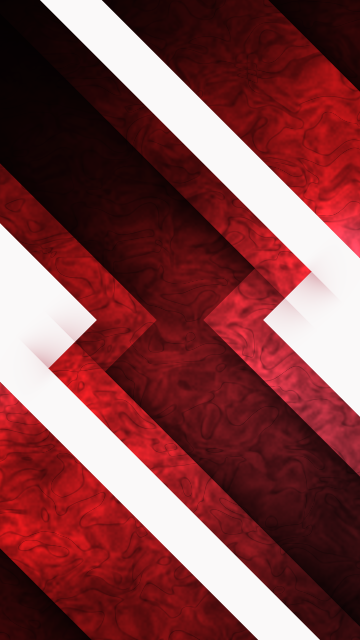
Reproduce this background procedurally as a WebGL 1 fragment shader.

```glsl
precision highp float;
// Dark red leather with raised diagonal panels, two facing arrowheads and white bands.
// The layout is symmetric under a half turn, so shapes are thresholds on folded
// diagonal axes; the leather is value noise lit by smooth bells and edge shadows.
uniform vec2 u_resolution;

float hash(vec2 p) {
  vec3 q = fract(vec3(p.xyx) * 0.1031);
  q += dot(q, q.yzx + 33.33);
  return fract((q.x + q.y) * q.z);
}

float noise(vec2 p) {
  vec2 i = floor(p), f = fract(p);
  f = f * f * (3.0 - 2.0 * f);
  return mix(mix(hash(i), hash(i + vec2(1.0, 0.0)), f.x),
             mix(hash(i + vec2(0.0, 1.0)), hash(i + 1.0), f.x), f.y);
}

float fbm(vec2 p) {
  float sum = 0.0, amp = 0.5;
  for (int i = 0; i < 5; i++) {
    sum += amp * noise(p);
    p = mat2(1.6, 1.2, -1.2, 1.6) * p + 7.3;
    amp *= 0.5;
  }
  return sum;
}

// Smooth hump with a separate width on each side
float bell(float x, float left, float right) {
  x /= x < 0.0 ? left : right;
  return exp(-x * x);
}

// Antialiased step along a diagonal axis
float edge(float at, float x) {
  return clamp((x - at) * u_resolution.y / 1.414 + 0.5, 0.0, 1.0);
}

// Shadow that an arrowhead casts beyond its long side
float arrowShadow(vec2 q) {
  return exp(min(q.x - 0.0365, 0.0) / 0.055) * smoothstep(0.02, 0.15, q.y);
}

// Fine pebbles and long creases
float leather(vec2 p) {
  vec2 warp = vec2(noise(p * 22.0), noise(p * 22.0 + 40.0));
  float pebble = noise(p * vec2(100.0, 125.0) + warp * 5.0);
  float ridge = abs(noise(p * vec2(34.0, 62.0) + warp * 3.0) - 0.5);
  float crease = 1.0 - smoothstep(0.0, 0.09, ridge);
  return 0.78 + 0.42 * pebble - 0.2 * crease + 0.12 * (noise(p * 240.0) - 0.5);
}

void main() {
  vec2 p = (gl_FragCoord.xy - 0.5 * u_resolution) / u_resolution.y;
  vec2 axes = vec2(p.x + p.y, p.x - p.y);
  float side = axes.x < 0.0 ? -1.0 : 1.0;
  float across = abs(axes.x), along = axes.y * side;

  // Shape masks
  float strip = edge(0.198, across);
  float arrow = edge(0.0365, across) * edge(0.0365, along);
  float raised = max(strip, arrow);
  float band = edge(0.281, across);
  float tip = edge(0.130, across) * edge(0.130, along);
  float white = max(band, tip) * (1.0 - edge(0.3776, across));
  float corner = edge(0.638, across);

  // Light on the lower sheet and on the raised panels
  float stripShadow = exp(min(across - 0.198, 0.0) / 0.045) * (1.0 - strip);
  float castShadow = max(arrowShadow(axes), arrowShadow(-axes));
  float low = 0.43 * bell(axes.y - 0.13, 0.45, 0.62);
  low *= (1.0 - 0.65 * stripShadow) * (1.0 - 0.6 * castShadow);
  float high = side < 0.0 ? 0.64 * bell(axes.y, 0.7, 0.68)
                          : 0.7 * bell(axes.y - 0.15, 0.48, 0.8);
  high *= 1.0 - 0.38 * stripShadow;
  float light = mix(low, high, raised);
  light *= 1.0 - corner * (0.6 + 0.3 * exp((0.638 - across) / 0.06));

  // Mottled leather
  float mottle = fbm(p * 9.0 + 3.0);
  light *= (0.48 + 1.08 * mottle) * leather(p);

  // Rosy tint near the middle and right, with pale light beside the bands
  float rosy = smoothstep(-0.35, 0.4, axes.y) * exp(-8.0 * across * across);
  rosy *= mix(0.65, 1.0, raised * step(0.0, side));
  float beside = length(vec2(across - 0.38, along - 0.17)) / 0.09;
  float glow = exp(-beside * beside) * edge(0.3776, across);
  glow *= side > 0.0 ? 1.0 : 0.5;
  vec2 tint = mix(vec2(0.1, 0.11), vec2(0.27, 0.36), clamp(rosy + glow, 0.0, 1.0));
  vec3 color = (light + 0.25 * glow) * vec3(1.0, tint) + vec3(0.012, 0.004, 0.005);

  // White sheets, with red shade where the layers overlap
  float fold = 0.45 * exp(min(across - 0.281, 0.0) / 0.04) * (1.0 - band)
             + 0.22 * stripShadow + 0.1 * band * exp((0.281 - across) / 0.03);
  fold *= 1.0 - smoothstep(0.12, 0.235, along);
  fold *= smoothstep(0.1, 0.13, along);
  vec3 paper = mix(vec3(0.98, 0.975, 0.975), vec3(0.72, 0.3, 0.36), fold);
  gl_FragColor = vec4(mix(color, paper, white), 1.0);
}
```
